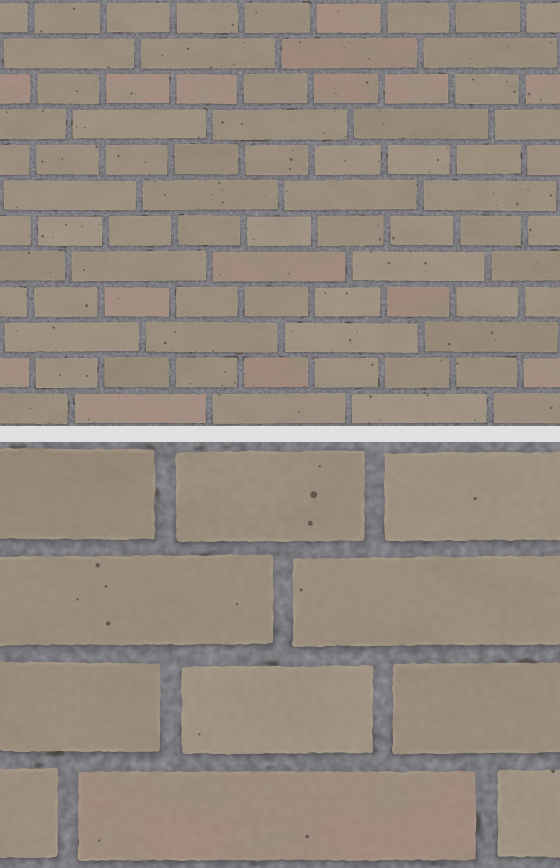
Top, the full canvas; bottom, a detail of the centre.
Write a Shadertoy shader that draws this texture.

```glsl
// Brick wall: courses of short headers alternate with courses of long stretchers.
// Each brick is a slightly skewed rounded-box distance over grainy grey mortar;
// hashes vary the joints and tones, gradient noise adds stains, grain and wear.

const float COURSES = 12.0;         // rows up the canvas
const float HEADERS = 8.0;          // short bricks across; stretchers span two
const float HEADER_LEN = 1.969;     // header pitch, in course heights
const float BED_JOINT = 0.168;      // horizontal mortar thickness
const float HEAD_JOINT = 0.20;      // vertical mortar thickness
const float HEADER_PHASE = 0.48;    // header joint offset, in headers
const float JOINT_JITTER = 0.09;    // sideways wander of the vertical joints
const float CORNER = 0.025;
const float ROUGHNESS = 0.012;      // raggedness of the brick edges
const float PINK_SHARE = 0.13;      // fraction of bricks with a pink stain
const float SPECK_CELL = 0.32;
const float SPECK_SHARE = 0.10;

const vec3 BRICK = vec3(0.615, 0.565, 0.505);
const vec3 BRICK_PINK = vec3(0.635, 0.525, 0.490);
const vec3 BRICK_OCHRE = vec3(0.580, 0.525, 0.455);
const vec3 RIM = vec3(0.675, 0.625, 0.545);
const vec3 MORTAR = vec3(0.500, 0.495, 0.515);
const vec3 DIRT = vec3(0.270, 0.250, 0.230);

// Integer hash of a lattice point, two values in 0..1
vec2 hash2(vec2 cell) {
    uvec2 v = uvec2(ivec2(floor(cell))) * 1664525u + 1013904223u;
    for (int i = 0; i < 2; i++) {
        v.x += v.y * 1664525u;
        v.y += v.x * 1664525u;
        v ^= v >> 16u;
    }
    return vec2(v >> 16u) / 65535.0;
}

float cornerSlope(vec2 cell, vec2 offset) {
    float a = 6.2832 * hash2(cell).x;
    return dot(vec2(cos(a), sin(a)), offset);
}

// Gradient noise, about -0.7..0.7
float gradNoise(vec2 p) {
    vec2 i = floor(p), f = p - i;
    vec2 u = f * f * f * (f * (f * 6.0 - 15.0) + 10.0);
    vec2 e = vec2(1.0, 0.0);
    return mix(mix(cornerSlope(i, f), cornerSlope(i + e, f - e), u.x),
               mix(cornerSlope(i + e.yx, f - e.yx), cornerSlope(i + 1.0, f - 1.0), u.x), u.y);
}

float fbm(vec2 p) {
    float sum = 0.0, amp = 0.6;
    for (int i = 0; i < 3; i++) {
        sum += amp * gradNoise(p);
        p = p * 2.1 + 17.3;
        amp *= 0.5;
    }
    return sum;
}

// Position of vertical joint i in a course, in course heights
float jointX(float i, float course, float span, float phase) {
    float wander = hash2(vec2(mod(i, HEADERS / span), course + 40.0)).x - 0.5;
    return (i * span + phase) * HEADER_LEN + JOINT_JITTER * wander;
}

float roundedBox(vec2 p, vec2 halfSize) {
    vec2 q = abs(p) - halfSize + CORNER;
    return length(max(q, 0.0)) + min(max(q.x, q.y), 0.0) - CORNER;
}

// Sparse dark pits, one candidate per grid cell
float specks(vec2 p, float pixel) {
    vec2 cell = floor(p / SPECK_CELL);
    vec2 rnd = hash2(cell + 300.0), place = 0.2 + 0.6 * hash2(cell + 500.0);
    float radius = mix(0.008, 0.03, rnd.y * rnd.y);
    float dist = length(p - (cell + place) * SPECK_CELL) - radius;
    return step(rnd.x, SPECK_SHARE) * (1.0 - smoothstep(-0.5 * pixel, pixel, dist));
}

void mainImage(out vec4 fragColor, in vec2 fragCoord) {
    vec2 p = fragCoord / iResolution.xy * vec2(HEADERS * HEADER_LEN, COURSES);
    float pixel = COURSES / iResolution.y;

    // Course layout: stretchers on even courses, shifted by one header every other time
    float course = floor(p.y);
    bool isHeader = mod(course, 2.0) > 0.5;
    float span = isHeader ? 1.0 : 2.0;
    float phase = isHeader ? HEADER_PHASE : 1.0 - mod(course * 0.5, 2.0);
    phase += 0.05 * (hash2(vec2(course, 90.0)).x - 0.5);

    // Find the brick between its two wandering joints
    float i = floor((p.x / HEADER_LEN - phase) / span);
    if (p.x < jointX(i, course, span, phase)) i -= 1.0;
    else if (p.x > jointX(i + 1.0, course, span, phase)) i += 1.0;
    float left = jointX(i, course, span, phase);
    float right = jointX(i + 1.0, course, span, phase);
    vec2 id = vec2(mod(i, HEADERS / span), course);
    vec2 rnd = hash2(id + 10.0), rnd2 = hash2(id + 700.0);

    // Brick shape: small tilt, shift and size changes, ragged edge
    vec2 c = p - vec2(0.5 * (left + right), course + 0.5 + 0.03 * (rnd.y - 0.5));
    c.y += c.x * 0.018 * (rnd2.x - 0.5);
    vec2 halfSize = 0.5 * vec2(right - left - HEAD_JOINT, 1.0 - BED_JOINT);
    halfSize -= 0.018 * (rnd2 - 0.5);
    float d = roundedBox(c, halfSize) + ROUGHNESS * (gradNoise(p * 5.0) + gradNoise(p * 14.0));

    // Brick face: tone per brick, stains, fine grain, pale rim
    float stain = fbm(p * vec2(0.9, 1.6) + 31.0 * rnd);
    vec3 face = mix(BRICK, BRICK_OCHRE, 0.5 * rnd.y * rnd.y + 0.35 * max(stain, 0.0));
    float pink = step(rnd.x, PINK_SHARE) * smoothstep(-0.35, 0.25, stain);
    face = mix(face, BRICK_PINK, 0.75 * pink);
    face += 0.030 * (rnd2.y - 0.5) + 0.035 * stain + 0.018 * gradNoise(p * 13.0);
    face = mix(face, RIM, 0.5 * smoothstep(-0.045, -0.01, d) * smoothstep(-0.3, 0.3, gradNoise(p * 4.0)));
    face = mix(face, DIRT, 0.7 * specks(p, pixel));

    // Mortar: coarse grain, contact shadow that deepens under each brick
    vec3 mortar = MORTAR + 0.05 * fbm(p * 2.0) + 0.10 * gradNoise(p * 11.0) + 0.05 * gradNoise(p * 23.0);
    float under = smoothstep(0.0, 0.8, -c.y / halfSize.y);
    mortar *= 1.0 - (0.10 + 0.20 * under) * exp(-max(d, 0.0) / 0.035);

    // Crumbled dark gaps along a few brick edges
    float crumbs = smoothstep(0.30, 0.50, gradNoise(p * 2.3 + 60.0) + 0.25 * gradNoise(p * 9.0));
    mortar = mix(mortar, DIRT, 0.8 * crumbs * (1.0 - smoothstep(0.02, 0.07, d)));

    vec3 color = mix(face, mortar, smoothstep(-0.6 * pixel, 0.6 * pixel, d));
    fragColor = vec4(color, 1.0);
}
```
